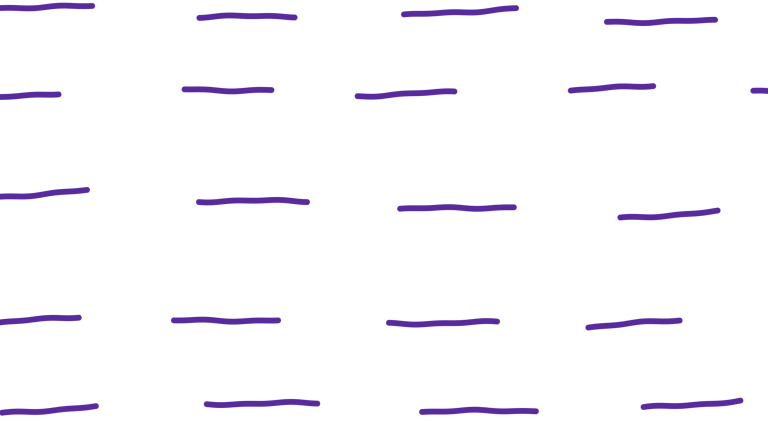
Write a Shadertoy shader that draws this pattern.

```glsl
// Five loose rows of hand-drawn violet dashes on white.

const vec2 SHEET = vec2(768.0, 432.0);  // design units spanning the canvas
const float STROKE_RADIUS = 2.9;
const int ROWS = 5;
const int COLUMNS = 5;
const vec3 PAPER = vec3(1.0);
const vec3 INK = vec3(0.34, 0.165, 0.615);

// Per row: first value, step per column, extra shift of odd columns
const vec3 ROW_X[ROWS] = vec3[ROWS](
    vec3(46.0, 207.0, -6.0), vec3(22.0, 192.0, 14.0), vec3(41.0, 208.0, 4.0),
    vec3(35.0, 204.0, -13.0), vec3(49.0, 215.0, -2.0));
const vec3 ROW_Y[ROWS] = vec3[ROWS](
    vec3(425.0, -2.5, -7.0), vec3(336.0, 1.0, 5.0), vec3(238.0, -7.0, 0.0),
    vec3(112.0, -1.5, 1.0), vec3(22.0, -0.5, 7.0));
const float ROW_LENGTH[ROWS] = float[ROWS](102.0, 85.0, 103.0, 98.0, 104.0);

float alongRow(vec3 spacing, float column) {
    return spacing.x + spacing.y * column + spacing.z * mod(column, 2.0);
}

// Layered sines give the unsteady hand
float wobble(float x, float seed) {
    return 0.9 * sin(x * 0.055 + seed) + 0.5 * sin(x * 0.13 + seed * 2.3);
}

float segmentDistance(vec2 p, vec2 halfSpan) {
    float t = clamp(dot(p, halfSpan) / dot(halfSpan, halfSpan), -1.0, 1.0);
    return length(p - halfSpan * t);
}

float dashDistance(vec2 p, vec2 halfSpan, float radius, float seed) {
    float x = clamp(p.x, -halfSpan.x, halfSpan.x);
    p.y -= wobble(x, seed);
    return segmentDistance(p, halfSpan) - radius;
}

// Length and rise vary from dash to dash
vec2 dashHalfSpan(float row, float column, float meanLength) {
    float ease = exp(-row);
    float span = meanLength + 12.0 * sin(1.6 * column - 1.0 - 1.2 * ease);
    float rise = 3.0 + 4.0 * cos(2.1 * column + 2.0 * ease);
    return 0.5 * vec2(span, rise);
}

float dashField(vec2 p) {
    float nearest = SHEET.x;
    for (int r = 0; r < ROWS; r++) {
        for (int c = 0; c < COLUMNS; c++) {
            float row = float(r);
            float column = float(c);
            vec2 center = vec2(alongRow(ROW_X[r], column), alongRow(ROW_Y[r], column));
            vec2 halfSpan = dashHalfSpan(row, column, ROW_LENGTH[r]);
            float seed = row * 2.7 + column * 1.9;
            nearest = min(nearest, dashDistance(p - center, halfSpan, STROKE_RADIUS, seed));
        }
    }
    return nearest;
}

void mainImage(out vec4 fragColor, in vec2 fragCoord) {
    vec2 p = fragCoord / iResolution.xy * SHEET;
    float pixel = SHEET.y / iResolution.y;
    float paperAmount = smoothstep(-0.75 * pixel, 0.75 * pixel, dashField(p));
    fragColor = vec4(mix(INK, PAPER, paperAmount), 1.0);
}
```
